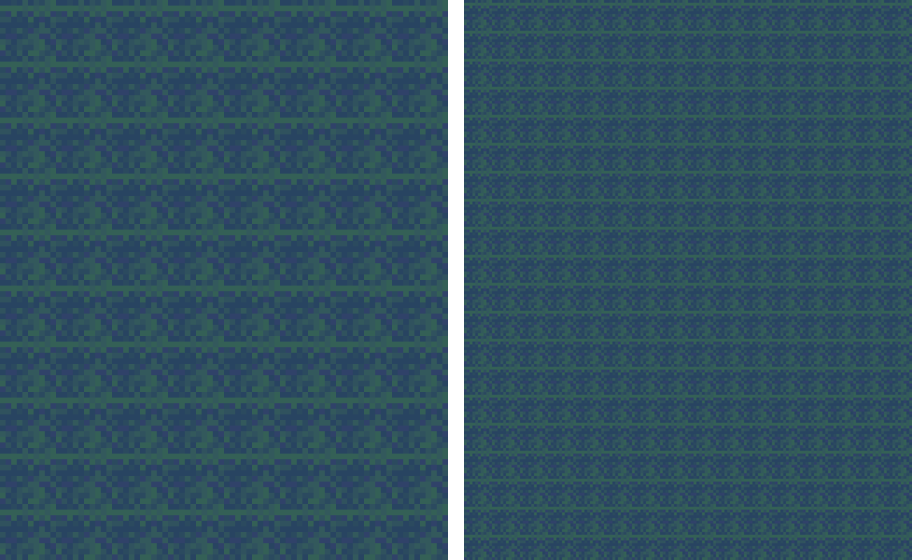
Left, the tile; right, the same tile 2 across and 2 down.
Write a Shadertoy shader that draws this pattern.

```glsl
// Woven mosaic of green, teal and navy cells: a 10 x 10 cell block repeated 8 x 10 times
const float BLOCK = 10.0;             // cells along each side of a block
const vec2 REPEATS = vec2(8.0, 10.0); // blocks across and down
const float TAU = 6.2831853;

float hash(vec2 p, float seed) {
    vec3 q = fract(vec3(p.xyx + seed) * vec3(0.1031, 0.1030, 0.0973));
    q += dot(q, q.yzx + 33.33);
    return fract((q.x + q.y) * q.z);
}

// How green a cell is: scattered value plus bands, columns and a checker
float greenness(vec2 cell) {
    float v = hash(cell, 17.0);
    v -= 0.10 * cos(TAU * (cell.y - 4.5) / BLOCK);
    v -= 0.10 * cos(TAU * (cell.x - 1.0) / BLOCK);
    v += 0.16 * (mod(cell.x + cell.y, 2.0) - 0.5);
    // Continuous green row and the dark column beside the slate one
    v += 0.40 * (1.0 - step(0.5, abs(cell.y - 8.0)));
    v -= 0.25 * (1.0 - step(0.5, abs(cell.x - 4.0)));
    return v;
}

vec3 cellColor(vec2 cell) {
    cell = mod(cell, BLOCK);
    float v = greenness(cell);

    // Five dye steps from navy to green
    vec3 color = vec3(0.155, 0.265, 0.380);
    color = mix(color, vec3(0.170, 0.290, 0.372), step(0.21, v));
    color = mix(color, vec3(0.190, 0.320, 0.370), step(0.44, v));
    color = mix(color, vec3(0.200, 0.350, 0.360), step(0.62, v));
    color = mix(color, vec3(0.203, 0.375, 0.338), step(0.86, v));

    // Sparse violet cells among the darker ones
    float violet = step(0.88, hash(cell, 61.0)) * step(v, 0.70);
    return mix(color, vec3(0.190, 0.258, 0.410), violet);
}

void mainImage(out vec4 fragColor, in vec2 fragCoord) {
    vec2 grid = REPEATS * BLOCK;
    vec2 p = fragCoord / iResolution.xy * grid - 0.5;
    vec2 pixel = grid / iResolution.xy;

    // Blend the four nearest cells over one pixel at their borders
    vec2 cell = floor(p);
    vec2 edge = clamp((fract(p) - 0.5) / pixel + 0.5, 0.0, 1.0);
    vec3 lower = mix(cellColor(cell), cellColor(cell + vec2(1.0, 0.0)), edge.x);
    vec3 upper = mix(cellColor(cell + vec2(0.0, 1.0)), cellColor(cell + 1.0), edge.x);
    fragColor = vec4(mix(lower, upper, edge.y), 1.0);
}
```
